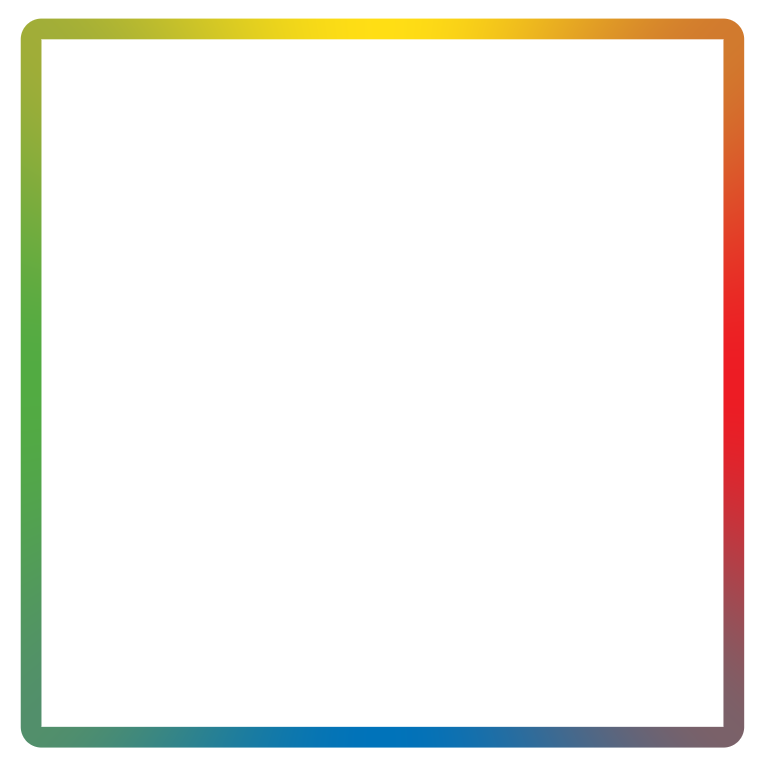
This background is drawn by a WebGL 1 fragment shader. Its source:

```glsl
precision highp float;
// A rounded, rainbow-coloured square frame on a white ground.
// Two box distances cut the band; its colour eases between four
// pure side colours and four muted corner colours.
uniform vec2 u_resolution;

// Signed distance to a box with rounded corners.
float roundedBox(vec2 p, vec2 halfSize, float radius) {
  vec2 d = abs(p) - halfSize + radius;
  return length(max(d, 0.0)) + min(max(d.x, d.y), 0.0) - radius;
}

// Colour at the middle of the nearest side.
vec3 sideColor(vec2 p) {
  if (abs(p.x) > abs(p.y)) {
    return p.x > 0.0 ? vec3(0.93, 0.11, 0.14) : vec3(0.32, 0.67, 0.26);
  }
  return p.y > 0.0 ? vec3(1.0, 0.87, 0.08) : vec3(0.0, 0.45, 0.73);
}

// Colour at the nearest corner.
vec3 cornerColor(vec2 p) {
  if (p.y > 0.0) {
    return p.x > 0.0 ? vec3(0.82, 0.48, 0.18) : vec3(0.63, 0.68, 0.22);
  }
  return p.x > 0.0 ? vec3(0.48, 0.38, 0.41) : vec3(0.32, 0.56, 0.42);
}

void main() {
  vec2 uv = gl_FragCoord.xy / u_resolution;
  float pixel = 1.0 / min(u_resolution.x, u_resolution.y);

  // Band between the rounded outer edge and the sharp inner edge.
  vec2 p = uv - vec2(0.498, 0.5012);
  float outer = roundedBox(p, vec2(0.471, 0.4746), 0.027);
  float inner = roundedBox(p, vec2(0.444, 0.4476), 0.0);
  float band = clamp(0.5 - max(outer, -inner) / pixel, 0.0, 1.0);

  // Ease from the side's middle (0) to the corner (1).
  vec2 q = abs(p / vec2(0.471, 0.4746));
  float toCorner = min(q.x, q.y) / max(max(q.x, q.y), 0.001);
  vec3 rainbow = mix(sideColor(p), cornerColor(p), smoothstep(0.0, 1.0, toCorner));

  gl_FragColor = vec4(mix(vec3(1.0), rainbow, band), 1.0);
}
```
